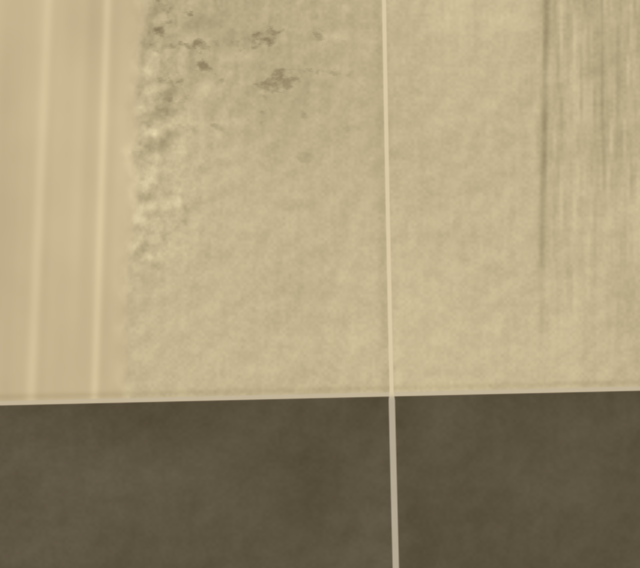
Reproduce this texture procedurally as a WebGL 2 fragment shader.

```glsl
#version 300 es
precision highp float;
// Pale weathered wall slabs above a dark skirting band, split by thin joints.
// Embossed value noise gives the plaster relief, stretched noise the grain,
// and distance to curves places the joints, streaks and flaking edge.

#define PLASTER vec3(0.765, 0.705, 0.560)
#define SKIRTING vec3(0.370, 0.330, 0.260)
#define JOINT_LIGHT vec3(0.870, 0.805, 0.660)
#define JOINT_GREY vec3(0.750, 0.710, 0.620)
#define LEDGE vec3(0.770, 0.715, 0.610)
#define RELIEF 0.09
#define FLAKING 0.30
#define GRAIN 0.075
#define MOTTLE 0.07

uniform vec2 u_resolution;
out vec4 fragColor;

float hash(vec2 p) {
    return fract(sin(dot(p, vec2(127.1, 311.7))) * 43758.5453);
}

float noise(vec2 p) {
    vec2 i = floor(p), f = fract(p);
    f = f * f * (3.0 - 2.0 * f);
    return mix(mix(hash(i), hash(i + vec2(1, 0)), f.x),
               mix(hash(i + vec2(0, 1)), hash(i + vec2(1, 1)), f.x), f.y);
}

float fbm(vec2 p) {
    float sum = 0.0, amp = 0.5;
    for (int i = 0; i < 4; i++) {
        sum += amp * noise(p);
        p = mat2(0.8, 0.6, -0.6, 0.8) * p * 2.03 + 7.3;
        amp *= 0.5;
    }
    return sum;
}

// Height difference along the light direction
float emboss(vec2 p) {
    return fbm(p) - fbm(p + vec2(0.35, -0.45));
}

// Soft ridge of half-width w around d = 0
float ridge(float d, float w) {
    return exp(-d * d / (w * w));
}

// Filled line of half-width w with an edge softness s
float line(float d, float w, float s) {
    return 1.0 - smoothstep(w - s, w + s, abs(d));
}

vec3 wall(vec2 uv, vec2 p, float jointDist) {
    // Zones: smooth left strip, flaking edge, rough centre, grained right
    float edgeX = 0.197 + 0.022 * smoothstep(0.35, 1.0, uv.y)
                + 0.022 * (fbm(vec2(3.0, uv.y * 22.0)) - 0.5);
    float rough = smoothstep(-0.008, 0.012, uv.x - edgeX);
    float flakes = rough * (1.0 - smoothstep(0.02, 0.16, uv.x - edgeX))
                 * smoothstep(0.40, 0.62, uv.y) * (1.0 - 0.4 * smoothstep(0.80, 1.0, uv.y));
    float pitted = rough * smoothstep(0.62, 0.95, uv.y) * (1.0 - smoothstep(0.45, 0.62, uv.x));
    float grained = smoothstep(0.80, 0.90, uv.x);

    // Broad stains and relief
    float tone = MOTTLE * (fbm(p * vec2(6.0, 5.0)) - 0.47);
    float relief = emboss(p * vec2(42.0, 34.0));
    tone += RELIEF * relief * rough * (0.8 + 0.6 * pitted);
    tone += FLAKING * flakes * emboss(p * 32.0 + 11.0);
    tone -= 0.16 * pitted * smoothstep(0.58, 0.78, fbm(p * vec2(28.0, 40.0)));
    tone -= 0.035 * pitted;
    tone += 0.03 * (noise(p * 190.0) - 0.5) * rough;

    // Chipped rim beside the left strip
    float rim = fbm(p * vec2(35.0, 26.0) + 4.0) - 0.42;
    tone += 0.16 * rim * ridge(uv.x - edgeX, 0.014);

    // Pale streaks on the left strip, leaning outward with height
    float strip = 1.0 - rough;
    tone += 0.055 * strip * ridge(uv.x - mix(0.037, 0.076, uv.y), 0.009);
    tone += 0.065 * strip * ridge(uv.x - mix(0.139, 0.168, uv.y), 0.007);
    tone += 0.035 * strip * (noise(vec2((uv.x - 0.03 * uv.y) * 60.0, uv.y * 1.5)) - 0.5);

    // Vertical grain and dark runs on the right
    float fibres = noise(p * vec2(170.0, 16.0)) + noise(p * vec2(80.0, 5.0)) - 1.0;
    tone += GRAIN * fibres * mix(0.12 * rough, 1.0, grained) * smoothstep(0.1, 0.9, uv.y);
    float run = ridge(uv.x - mix(0.839, 0.854, uv.y), 0.006);
    tone -= 0.085 * run * smoothstep(0.28, 0.60, uv.y) * (0.5 + noise(p * vec2(30.0, 14.0)));
    tone -= 0.05 * ridge(uv.x - 0.941, 0.003) * smoothstep(0.5, 1.0, uv.y);
    tone -= 0.025 * grained * smoothstep(0.4, 1.0, uv.y);

    // The slab right of the joint is slightly lighter, with shade left of it
    tone += 0.014 * smoothstep(0.0, 0.01, jointDist) * (1.0 - grained);
    tone -= 0.03 * ridge(jointDist + 0.008, 0.008);
    return PLASTER + tone * vec3(1.0, 0.98, 0.88) + 0.01 * strip * vec3(1.0, 0.2, 0.0);
}

vec3 skirting(vec2 uv, vec2 p, float jointDist, float depth) {
    float tone = 0.07 * (fbm(p * vec2(9.0, 7.0) + 20.0) - 0.47);
    tone += 0.035 * emboss(p * 30.0) + 0.014 * (noise(p * 170.0) - 0.5);
    tone -= 0.02 * exp(-depth * 35.0) + 0.02 * ridge(jointDist - 0.02, 0.03);
    return SKIRTING + tone + 0.01 * uv.x * vec3(-1.0, -0.8, -1.0);
}

void main() {
    vec2 uv = gl_FragCoord.xy / u_resolution;
    vec2 p = gl_FragCoord.xy / u_resolution.y;
    float soft = max(0.0016, 0.8 / u_resolution.y);
    float ledgeY = 0.287 + 0.026 * uv.x;
    float above = uv.y - ledgeY;
    float jointDist = uv.x - (0.6185 - 0.0225 * uv.y + 0.004 * uv.y * uv.y);

    // Wall over skirting, with a pale ledge along the meeting edge
    vec3 color = mix(skirting(uv, p, jointDist, max(-above, 0.0)),
                     wall(uv, p, jointDist), smoothstep(-soft, soft, above));
    color = mix(color, LEDGE, 0.85 * line(above - 0.003, 0.004, soft * 1.4));
    color -= 0.04 * ridge(above - 0.014, 0.006);

    // Upright joint: a light bevel on the wall, a grey gap on the skirting
    float lower = 1.0 - smoothstep(-0.01, 0.01, above);
    vec3 jointColor = mix(JOINT_LIGHT, JOINT_GREY, lower);
    float halfWidth = mix(0.0032, 0.0050, lower);
    color = mix(color, jointColor, 0.9 * line(jointDist, halfWidth, soft * 1.2));
    fragColor = vec4(clamp(color, 0.0, 1.0), 1.0);
}
```
